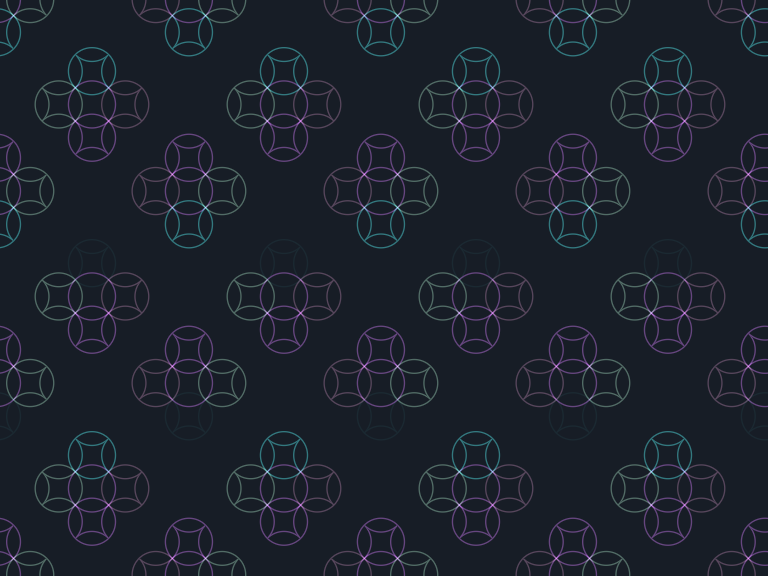
Write a Shadertoy shader that draws this pattern.

```glsl
// Seamless dark wallpaper of thin five-circle rosettes in staggered rows.
#define REPEATS vec2(4.0, 3.0)      // tiles across and down
#define RADIUS 0.1225               // circle radius, in tiles
#define HALF_WIDTH 0.0035           // half the line width, in tiles
#define UPRIGHT_AT vec2(0.479, 0.456)
#define TURNED_AT vec2(0.984, 0.005)
#define FADED_ROW 1.0               // row whose teal circles are dimmed
#define FADE 0.13
#define GROUND vec3(0.090, 0.114, 0.149)
#define VIOLET vec3(0.31, 0.16, 0.35)
#define TEAL vec3(0.11, 0.36, 0.35)
#define SAGE vec3(0.23, 0.31, 0.25)
#define MAUVE vec3(0.25, 0.16, 0.21)

// Antialiased coverage of a circle outline.
float ring(vec2 p, float pixel) {
    float d = abs(length(p) - RADIUS);
    return clamp((HALF_WIDTH - d) / pixel + 0.5, 0.0, 1.0);
}

// A circle with three neighbouring arcs clipped inside it.
float petal(vec2 p, vec2 dir, float pixel) {
    float spacing = RADIUS * sqrt(2.0);
    vec2 side = vec2(-dir.y, dir.x);
    vec2 q = p - dir * spacing;
    float arcs = ring(q - dir * spacing, pixel);
    arcs = max(arcs, ring(q - side * spacing, pixel));
    arcs = max(arcs, ring(q + side * spacing, pixel));
    float inside = clamp((RADIUS - length(q)) / pixel + 0.5, 0.0, 1.0);
    return max(ring(q, pixel), arcs * inside);
}

// Light added by one rosette: a centre circle and four petals.
vec3 rosette(vec2 p, float tealLevel, float pixel) {
    vec3 light = VIOLET * ring(p, pixel);
    light += TEAL * tealLevel * petal(p, vec2(0.0, 1.0), pixel);
    light += VIOLET * petal(p, vec2(0.0, -1.0), pixel);
    light += SAGE * petal(p, vec2(-1.0, 0.0), pixel);
    light += MAUVE * petal(p, vec2(1.0, 0.0), pixel);
    return light;
}

// Repeats the rosette on a unit grid; turn = -1 rotates it half a turn.
vec3 rosetteGrid(vec2 p, vec2 centre, float turn, float pixel) {
    vec2 q = p - centre;
    vec2 cell = floor(q + 0.5);
    float row = mod(cell.y, REPEATS.y);
    float tealLevel = abs(row - FADED_ROW) < 0.5 ? FADE : 1.0;
    return rosette((q - cell) * turn, tealLevel, pixel);
}

void mainImage(out vec4 fragColor, in vec2 fragCoord) {
    vec2 p = fragCoord / iResolution.xy * REPEATS;
    float pixel = REPEATS.y / iResolution.y;

    vec3 colour = GROUND;
    colour += rosetteGrid(p, UPRIGHT_AT, 1.0, pixel);
    colour += rosetteGrid(p, TURNED_AT, -1.0, pixel);
    fragColor = vec4(min(colour, 1.0), 1.0);
}
```
